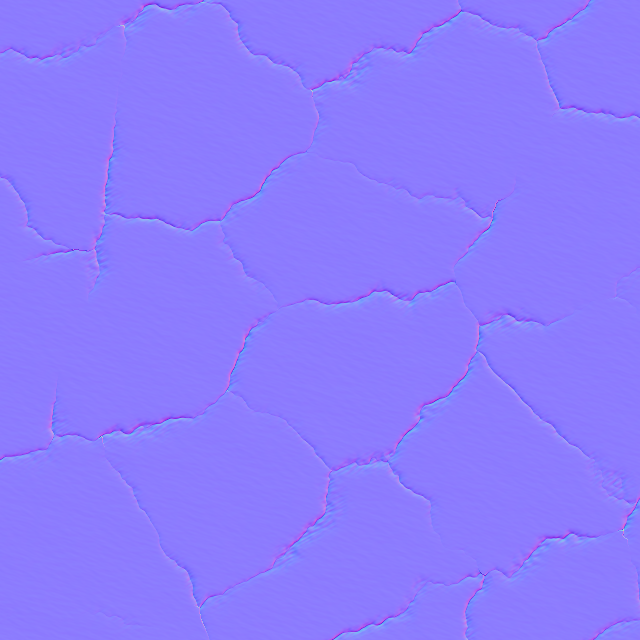
Give the GLSL for this texture map, as a Shadertoy shader.

```glsl
// Tangent-space normal map of a fine-grained plaster wall split by thin wandering cracks.

const vec2  CELL_FREQ    = vec2(3.3, 4.3);     // slabs per canvas, along and across the main direction
const float CELL_ANGLE   = 0.5;                // main direction of the cracks
const float CELL_JITTER  = 0.85;
const float WARP_FREQ    = 6.0;
const float WARP_AMOUNT  = 0.046;
const float WARP_GAIN    = 0.51;
const float CRACK_DEPTH  = 0.0029;
const float STEEP_WIDTH  = 0.0034;             // wall that faces STEEP_SIDE
const float GENTLE_WIDTH = 0.0075;             // opposite wall
const vec2  STEEP_SIDE   = vec2(0.77, -0.64);
const float SIDEWAYS     = 0.5;                // strength of cracks that run along STEEP_SIDE
const float CRACK_REACH  = 0.045;              // cracks are ignored beyond this distance
const float FADE_FREQ    = 5.0;
const vec2  SPLINTER_FREQ = vec2(70.0, 210.0); // crumbled streaks on the crack walls
const float SPLINTER     = 0.5;
const float GRAIN_ANGLE  = -0.3;
const vec2  GRAIN_FREQ   = vec2(50.0, 140.0);
const float GRAIN_HEIGHT = 0.000115;
const vec2  SWELL_FREQ   = vec2(9.0, 22.0);
const float SWELL_HEIGHT = 0.00025;
const float SAMPLE_STEP  = 0.0016;             // slope sampling distance, softens the edges
const vec2  BASE_TILT    = vec2(0.1, -0.03);   // overall lean of the surface

mat2 rotation(float a) {
    float c = cos(a), s = sin(a);
    return mat2(c, -s, s, c);
}

vec2 hash22(vec2 p) {
    vec3 q = fract(p.xyx * vec3(0.1031, 0.1030, 0.0973));
    q += dot(q, q.yzx + 33.33);
    return fract((q.xx + q.yz) * q.zy);
}

float cornerSlope(vec2 cell, vec2 offset) {
    float a = 6.28319 * hash22(cell + 57.0).x;
    return dot(vec2(cos(a), sin(a)), offset);
}

float gradientNoise(vec2 p) {
    vec2 i = floor(p), f = p - i;
    vec2 u = f * f * f * (f * (f * 6.0 - 15.0) + 10.0);
    vec2 e = vec2(1.0, 0.0);
    return mix(mix(cornerSlope(i, f), cornerSlope(i + e, f - e), u.x),
               mix(cornerSlope(i + e.yx, f - e.yx), cornerSlope(i + 1.0, f - 1.0), u.x), u.y);
}

// Fractal displacement that makes the crack lines wander.
vec2 warp(vec2 p) {
    vec2 sum = vec2(0.0);
    float amount = WARP_AMOUNT, freq = WARP_FREQ;
    for (int i = 0; i < 5; i++) {
        sum += amount * vec2(gradientNoise(p * freq + 11.3), gradientNoise(p * freq + 87.7));
        amount *= WARP_GAIN;
        freq *= 2.03;
    }
    return sum;
}

vec2 site(vec2 cell) {
    return cell + 0.5 + CELL_JITTER * (hash22(cell + 19.0) - 0.5);
}

// Depth of the cracks along the borders of stretched Voronoi cells.
float crackHeight(vec2 p) {
    mat2 toCells = mat2(CELL_FREQ.x, 0.0, 0.0, CELL_FREQ.y) * rotation(CELL_ANGLE);
    vec2 q = toCells * (p + warp(p)) + 8.0;

    // Nearest site
    vec2 home = floor(q);
    float best = 1e3;
    for (int y = -1; y <= 1; y++)
    for (int x = -1; x <= 1; x++) {
        vec2 cell = floor(q) + vec2(x, y);
        vec2 d = site(cell) - q;
        if (dot(d, d) < best) { best = dot(d, d); home = cell; }
    }
    vec2 nearest = site(home);

    // Borders with the neighbours; each fades in and out on its own
    float h = 0.0;
    for (int y = -2; y <= 2; y++)
    for (int x = -2; x <= 2; x++) {
        if (x == 0 && y == 0) continue;
        vec2 cell = home + vec2(x, y);
        vec2 other = site(cell);
        vec2 across = normalize(other - nearest);
        vec2 slope = across * toCells;
        float d = dot(0.5 * (nearest + other) - q, across) / length(slope);
        if (d > CRACK_REACH) continue;
        float side = dot(normalize(slope), STEEP_SIDE);
        float width = mix(GENTLE_WIDTH, STEEP_WIDTH, 0.5 + 0.5 * side);
        vec2 seed = 40.0 * hash22(home + cell);
        float strength = smoothstep(-0.34, 0.24, gradientNoise(p * FADE_FREQ + seed));
        strength *= mix(SIDEWAYS, 1.0, abs(side));
        h = min(h, -CRACK_DEPTH * strength * exp(-max(d, 0.0) / width));
    }
    vec2 streak = rotation(CELL_ANGLE) * p * SPLINTER_FREQ;
    return h * (1.0 + SPLINTER * gradientNoise(streak));
}

float surfaceHeight(vec2 p) {
    vec2 g = rotation(GRAIN_ANGLE) * p;
    float grain = gradientNoise(g * GRAIN_FREQ) + 0.4 * gradientNoise(g * GRAIN_FREQ * 1.9 + 31.0);
    float swell = gradientNoise(g * SWELL_FREQ + 5.0);
    return crackHeight(p) + GRAIN_HEIGHT * grain + SWELL_HEIGHT * swell;
}

void mainImage(out vec4 fragColor, in vec2 fragCoord) {
    vec2 p = fragCoord / iResolution.y;
    vec2 e = vec2(SAMPLE_STEP, 0.0);
    float h = surfaceHeight(p);
    vec2 slope = vec2(surfaceHeight(p + e), surfaceHeight(p + e.yx)) - h;
    vec3 normal = normalize(vec3(BASE_TILT - slope / SAMPLE_STEP, 1.0));
    fragColor = vec4(0.5 + 0.5 * normal, 1.0);
}
```
